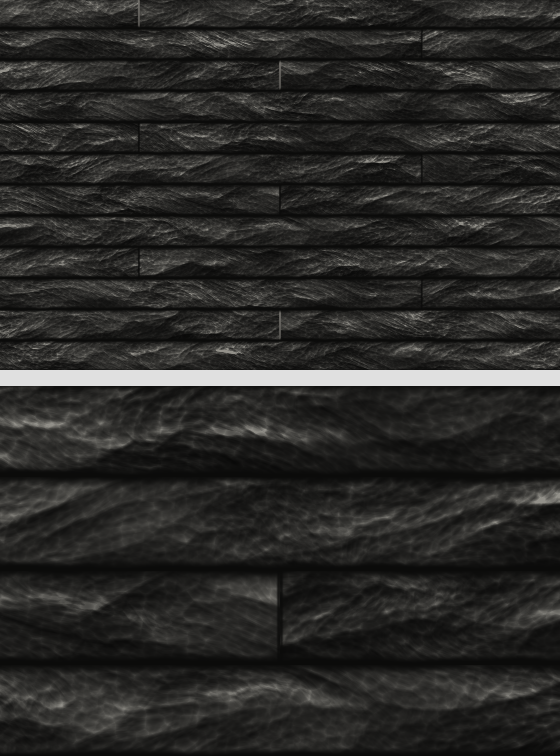
Top, the full canvas; bottom, a detail of the centre.
Give the GLSL for this texture, as a Shadertoy shader.

```glsl
// Dark split-face slate cladding: twelve stacked courses with staggered joints.

const float COURSES = 11.93;     // courses over the canvas height, ends trimmed
const float TRIM = 0.07;         // part of the first course cut off at the top
const float LENGTH = 18.0;       // canvas width in course heights
const vec3 STONE = vec3(0.152, 0.150, 0.143);
const vec3 GROOVE = vec3(0.043, 0.043, 0.040);
const vec3 CHIPPED_EDGE = vec3(0.47, 0.46, 0.44);

vec2 hash2(vec2 p) {
    return fract(sin(vec2(dot(p, vec2(127.1, 311.7)),
                          dot(p, vec2(269.5, 183.3)))) * 43758.5);
}

// Squared distance to the nearest cell point: scooped bowls with sharp rims.
float scoops(vec2 p) {
    vec2 cell = floor(p), local = fract(p);
    float nearest = 4.0;
    for (int y = -1; y <= 1; y++)
    for (int x = -1; x <= 1; x++) {
        vec2 o = vec2(x, y);
        vec2 d = o + hash2(cell + o) - local;
        nearest = min(nearest, dot(d, d));
    }
    return nearest;
}

// Chipped relief: long scoops at the large scale, rounder grain at the small.
float relief(vec2 q, float seed, float roughness) {
    vec2 p = q * vec2(0.7, 1.7) + seed * vec2(7.3, 3.1);
    p += 0.28 * sin(p.yx * vec2(1.7, 2.3) + seed);
    mat2 turn = mat2(0.92, 0.39, -0.39, 0.92);
    float height = 0.0, amp = 0.5;
    for (int i = 0; i < 5; i++) {
        height += amp * scoops(p);
        p = turn * (p * vec2(2.45, 1.9)) + 4.7;
        p += 0.12 * sin(p.yx * 2.1);
        amp *= roughness;
    }
    return height;
}

// Lit crest of a long wavy ledge, with a shaded band below it.
float ledge(vec2 q, float seed) {
    float x = q.x;
    float crest = 0.45 + 0.13 * sin(0.9 * x + seed * 2.7)
                + 0.08 * sin(2.2 * x + seed * 5.1)
                + 0.03 * sin(6.3 * x + seed) + 0.015 * sin(15.0 * x);
    float d = q.y - crest;
    float presence = smoothstep(-0.1, 0.9,
        0.6 * sin(0.8 * x + seed * 3.7) + 0.4 * sin(2.1 * x + seed * 1.9));
    float lit = exp(-d * d / 0.004) + 0.45 * exp(-d * d / 0.04);
    float shade = smoothstep(0.02, 0.16, d) * (1.0 - smoothstep(0.25, 0.6, d));
    return presence * (1.3 * lit - 0.9 * shade);
}

// Light caught by the stone; positive where the face tilts up.
float slopeLight(vec2 q, float seed, float roughness) {
    const float STEP = 0.02;
    vec2 toward = STEP * vec2(0.3, 0.95);
    return (relief(q + toward, seed, roughness)
          - relief(q - toward, seed, roughness)) / (2.0 * STEP);
}

// Broad light and dark swells across a block, from layered sines.
float swells(vec2 q, float seed) {
    float bend = 1.6 * sin(q.x * 0.55 + seed * 2.3);
    return 0.5 * sin(q.x * 1.1 + q.y * 3.5 + bend + seed * 5.0)
         + 0.35 * sin(q.x * 2.3 - q.y * 4.5 - bend + seed * 3.0)
         + 0.45 * sin(q.x * 0.5 + seed * 7.0);
}

// Joint place along a course; every fourth course has none.
float jointPlace(float course) {
    return vec4(0.248, 0.753, 0.5, 2.0)[int(mod(course, 4.0))];
}

// Soft coverage of a line of given half width.
float line(float d, float halfWidth, float blur) {
    return 1.0 - smoothstep(halfWidth - blur, halfWidth + blur, abs(d));
}

void mainImage(out vec4 fragColor, in vec2 fragCoord) {
    vec2 uv = fragCoord / iResolution.xy;
    float down = (1.0 - uv.y) * (COURSES - TRIM) + TRIM;
    float course = floor(down);
    vec2 q = vec2(uv.x * LENGTH, down - course);

    // Each block has its own seed
    float joint = jointPlace(course);
    float seed = course * 1.37 + 0.61 * step(joint, uv.x) + 1.0;

    // Rougher at the left, calmer patches along the course
    float patches = 0.5 + 0.3 * sin(q.x * 0.7 + seed * 4.0)
                        + 0.2 * sin(q.x * 1.9 - seed * 2.0);
    float leftSide = 1.0 - smoothstep(0.0, 0.35, uv.x);
    float roughness = mix(0.38, 0.44, patches) + 0.03 * leftSide;
    float light = slopeLight(q, seed, roughness) * mix(0.7, 1.05, patches);
    light += ledge(q, seed) * (0.75 + 0.35 * clamp(light, -1.0, 1.5));
    light = 0.42 * clamp(light, -2.2, 2.7) + 0.37 * swells(q, seed);

    // Fine round grain, in all directions
    float grain = scoops(q * vec2(9.0, 11.0) + seed * 5.0) - 0.24;
    light += 0.65 * grain * mix(0.7, 1.2, patches) + 0.08 * leftSide;

    // Face: lit relief, a little darker towards the lower edge
    float bulge = mix(1.14, 0.76, smoothstep(0.4, 1.0, q.y));
    vec3 color = STONE * bulge * exp(min(light, 1.2));

    // Groove between courses, with a soft shadow on both sides
    float wobble = 0.010 * sin(q.x * 3.1 + seed) + 0.006 * sin(q.x * 8.3);
    float open = smoothstep(-0.02, 0.12, q.y + wobble)
               * (1.0 - smoothstep(0.87, 0.97, q.y + wobble));
    color = mix(GROOVE, color, open);

    // Vertical joint: a dark slit, or a pale chipped edge on some courses
    float pale = float(course == 0.0 || mod(course, 8.0) == 2.0);
    float slit = line(uv.x - joint, 0.0017, max(0.0008, 0.7 / iResolution.x));
    vec3 jointColor = mix(GROOVE, CHIPPED_EDGE * (1.0 - 0.3 * q.y), pale);
    color = mix(color, jointColor, slit * mix(0.8, 0.95 * open, pale));

    fragColor = vec4(color, 1.0);
}
```
